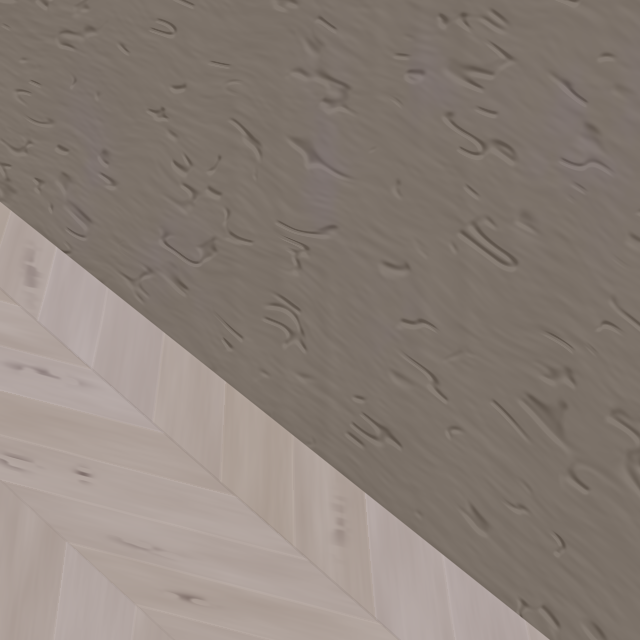
A WebGL 1 fragment shader for this texture:

```glsl
precision highp float;
// A rough plaster wall above a pale chevron wood floor, split by a diagonal.
// Warped, stretched value noise embosses the plaster and grains the wood;
// plank seams come from repeated coordinates inside three slanted bands.
uniform vec2 u_resolution;

float hash(vec2 p) {
  vec3 q = fract(vec3(p.xyx) * 0.1031);
  q += dot(q, q.yzx + 33.33);
  return fract((q.x + q.y) * q.z);
}

float noise(vec2 p) {
  vec2 i = floor(p), f = fract(p);
  f = f * f * (3.0 - 2.0 * f);
  return mix(mix(hash(i), hash(i + vec2(1, 0)), f.x),
             mix(hash(i + vec2(0, 1)), hash(i + vec2(1, 1)), f.x), f.y);
}

float fbm(vec2 p) {
  float sum = 0.0, amp = 0.5;
  for (int i = 0; i < 4; i++) {
    sum += amp * noise(p);
    p = p * 2.03 + 17.3;
    amp *= 0.5;
  }
  return sum;
}

// Soft elliptical spot, 1 at its centre
float spot(vec2 p, vec2 centre, vec2 radius) {
  vec2 d = (p - centre) / radius;
  return exp(-dot(d, d));
}

// Trowelled relief with strokes running down to the right
float relief(vec2 p) {
  p += 0.022 * vec2(noise(p * 13.0), noise(p * 13.0 + 40.0));
  vec2 q = vec2(0.80 * p.x + 0.60 * p.y, 0.80 * p.y - 0.60 * p.x);
  float strokes = noise(q * vec2(23.0, 85.0)) + 0.5 * noise(q * vec2(50.0, 190.0) + 9.0);
  float fold = abs(noise(q * vec2(15.0, 52.0) + 31.0) - 0.5);
  float broken = smoothstep(0.55, 0.78, noise(q * vec2(24.0, 36.0) + 70.0));
  return 0.35 * strokes - 1.1 * broken * (1.0 - smoothstep(0.0, 0.13, fold));
}

vec3 plaster(vec2 p) {
  // Strokes grow larger toward the right
  float size = 0.75 + 0.55 * p.x;
  vec2 q = vec2(log(size) / 0.55, (p.y - 0.5) / size);
  float h = relief(q);
  float light = h - relief(q + vec2(0.0025, -0.0045));
  vec3 col = vec3(0.482, 0.443, 0.408) + 0.022 * (fbm(p * 7.0) - 0.47);

  // Bluish worn patches
  float worn = spot(p, vec2(0.13, 0.27), vec2(0.04, 0.13))
    + spot(p, vec2(0.51, 0.26), vec2(0.045, 0.16))
    + spot(p, vec2(0.27, 0.42), vec2(0.05, 0.09))
    + spot(p, vec2(0.62, 0.51), vec2(0.05, 0.06))
    + spot(p, vec2(0.67, 0.13), vec2(0.05, 0.07))
    + spot(p, vec2(0.93, 0.20), vec2(0.13, 0.16));
  worn *= smoothstep(0.25, 0.65, fbm(p * vec2(18.0, 12.0) + 5.0));
  col = mix(col, vec3(0.490, 0.449, 0.438), min(worn, 1.0));

  // Broken vertical ridges
  float across = fract(p.x / 0.072 + 0.3 + 0.12 * noise(p * 9.0)) - 0.5;
  float ridge = across * exp(-across * across * 28.0);
  float middle = smoothstep(0.2, 0.45, p.x) * (1.0 - smoothstep(0.7, 0.9, p.x));
  col += 0.07 * ridge * middle * smoothstep(0.4, 0.7, noise(p * vec2(14.0, 6.0) + 3.0));

  return col + 0.085 * clamp(light, -0.9, 0.5) + 0.045 * min(h + 0.12, 0.0);
}

// Line of given half width around x = 0
float line(float x, float width, float px) {
  return 1.0 - smoothstep(width, width + 1.5 * px, abs(x));
}

vec3 wood(vec2 p, float edge, float px) {
  float upperSeam = p.y - 0.4505 - 0.88 * p.x;
  float lowerSeam = p.y - 0.750 - 0.92 * p.x;
  float plank, tone, joint;
  vec2 grain;

  if (upperSeam < 0.0) {
    // Upright planks that widen and turn along the wall
    float x = p.x - (0.58 * p.x - 0.25) * edge;
    plank = (sqrt(max(0.0057 + 0.01668 * (x - 0.0885), 0.0)) - 0.0755) / 0.00834;
    tone = cos((floor(plank) - 0.3) * 1.14);
    joint = (abs(fract(plank) - 0.5) - 0.5) * 0.095;
    grain = vec2(p.y, x);
  } else if (lowerSeam < 0.0) {
    // Long planks sloping gently to the right
    float v = p.y - 0.26 * p.x;
    plank = (v - 0.54) / 0.07;
    tone = 1.3 * hash(vec2(floor(plank) + 20.0, 4.0)) - 0.6;
    joint = (abs(fract(plank) - 0.5) - 0.5) * 0.07;
    grain = vec2(p.x, v);
  } else {
    float x = p.x + 0.13 * (p.y - 0.846);
    plank = (x - 0.104) / 0.122;
    tone = 0.5 - 0.6 * mod(floor(plank), 2.0);
    joint = (abs(fract(plank) - 0.5) - 0.5) * 0.122;
    grain = vec2(p.y, x);
  }

  vec3 col = mix(vec3(0.672, 0.618, 0.582), vec3(0.697, 0.650, 0.640), 0.5 + 0.5 * tone);
  float offset = 13.0 * floor(plank);
  float broad = fbm(grain * vec2(5.0, 26.0) + offset);
  float fine = noise(grain * vec2(22.0, 230.0) + offset);
  col += vec3(0.07, 0.08, 0.09) * (broad - 0.46) + 0.012 * (fine - 0.5);

  // Dark knots and mineral streaks
  vec2 k = vec2(p.x, p.y - 0.26 * p.x);
  float knots = spot(k, vec2(0.07, 0.567), vec2(0.05, 0.007))
    + spot(k, vec2(0.025, 0.716), vec2(0.03, 0.010))
    + spot(k, vec2(0.13, 0.708), vec2(0.012, 0.010))
    + 0.7 * spot(k, vec2(0.24, 0.796), vec2(0.05, 0.006))
    + 0.8 * spot(k, vec2(0.30, 0.858), vec2(0.03, 0.006))
    + 0.5 * spot(p, vec2(0.05, 0.43), vec2(0.012, 0.04))
    + 0.4 * spot(p, vec2(0.53, 0.82), vec2(0.012, 0.04));
  col -= vec3(0.20, 0.21, 0.20) * knots * smoothstep(0.3, 0.75, noise(k * vec2(45.0, 150.0)));

  // Pale joints inside a band, darker seams between bands
  col += 0.022 * line(joint, 0.0008, px);
  col -= 0.035 * line(upperSeam, 0.0012, px);
  col -= 0.018 * line(lowerSeam, 0.0012, px);
  return col;
}

void main() {
  vec2 p = gl_FragCoord.xy / u_resolution;
  p.y = 1.0 - p.y; // measured down from the top
  float px = 1.0 / min(u_resolution.x, u_resolution.y);
  float edge = p.y - 0.315 - 0.797 * p.x;

  vec3 wall = plaster(p) - 0.035 * exp(-abs(edge) / 0.006);
  vec3 floorCol = wood(p, edge, px) + 0.015 * exp(-abs(edge) / 0.003);
  gl_FragColor = vec4(mix(wall, floorCol, smoothstep(-px, px, edge)), 1.0);
}
```
